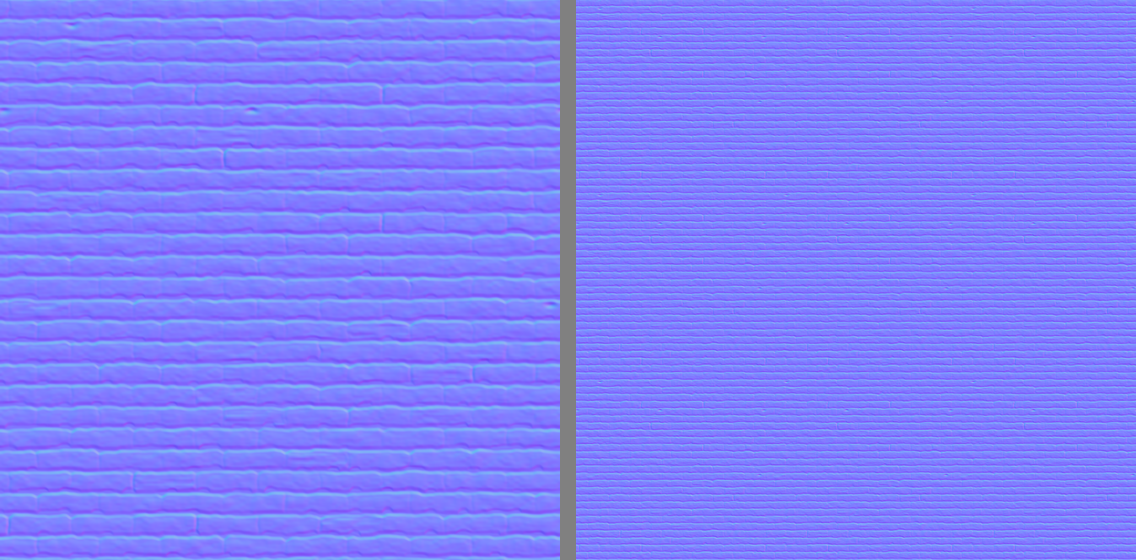
Left, the tile; right, the same tile 3 across and 3 down.
Reproduce this texture map procedurally as a Shadertoy shader.

```glsl
// Tileable tangent-space normal map of a worn brick wall: 26 courses of 9 bricks.

const vec2 BRICKS = vec2(9.0, 26.0);
const float ASPECT = BRICKS.y / BRICKS.x; // brick length in course heights

float hash(vec2 p) {
    vec3 q = fract(vec3(p.xyx) * 0.1031);
    q += dot(q, q.yzx + 33.33);
    return fract((q.x + q.y) * q.z);
}

// Value noise in 0..1; the whole-number frequency makes it wrap with the wall.
float noise(vec2 p, vec2 freq, float seed) {
    vec2 period = BRICKS.y * freq;
    p *= freq;
    vec2 i = floor(p), f = p - i;
    f = f * f * f * (f * (f * 6.0 - 15.0) + 10.0);
    vec2 a = mod(i, period) + seed, b = mod(i + 1.0, period) + seed;
    return mix(mix(hash(a), hash(vec2(b.x, a.y)), f.x),
               mix(hash(vec2(a.x, b.y)), hash(b), f.x), f.y);
}

// Rise of one course from bed joint to bed joint, zero at t = 0 and t = 1.
float courseProfile(float t, float ragged, float notch) {
    float lower = 0.03 * (1.0 - smoothstep(ragged, ragged + 0.2, t));
    float upper = 0.045 * smoothstep(0.82 - notch, 1.0 - notch, t)
                + 0.02 * smoothstep(0.5, 1.0, t);
    return 0.069375 - lower - upper - 0.07 * (t - 0.75) * (t - 0.75);
}

// Surface height; p is measured in course heights.
float wallHeight(vec2 p) {
    // Uneven bed joints
    float wobble = 0.1 * (noise(p, vec2(1), 3.0) - 0.5)
                 + 0.06 * (noise(p, vec2(3, 1), 17.0) - 0.5);
    float y = p.y - 0.14 + wobble;
    float row = mod(floor(y), BRICKS.y), t = fract(y);

    // Staggered bricks and their slightly crooked head joints
    float x = p.x / ASPECT - mix(0.59, 0.14, mod(row, 2.0));
    x += 0.035 * (noise(p, vec2(1, 3), 29.0) - 0.5);
    float nearest = floor(x + 0.5);
    float dx = (x - nearest) * ASPECT;
    vec2 jointId = vec2(mod(nearest, BRICKS.x), row);
    vec2 brickId = vec2(mod(floor(x), BRICKS.x), row);

    // Rounded corners and ragged lower edges
    float notch = 0.11 * hash(jointId + 41.0) * exp(-dx * dx / 0.03);
    float ragged = 0.13 * smoothstep(0.45, 1.0, noise(p, vec2(2, 1), 53.0));
    float h = courseProfile(t, ragged, notch);
    h *= 0.75 + 0.45 * noise(p, vec2(1), 67.0);

    // Faint head joints, a few of them open
    float depth = mix(0.04, 0.22, hash(jointId + 71.0));
    depth += 0.35 * step(0.95, hash(jointId + 83.0));
    h *= 1.0 - depth * exp(-dx * dx / 0.007);

    // Fine grain, plus layered flaking on a few bricks
    float body = smoothstep(0.0, 0.25, t) * smoothstep(1.0, 0.75, t);
    float inside = body * smoothstep(0.0, 0.2, abs(dx));
    h += 0.02 * (noise(p, vec2(2, 3), 97.0) - 0.5) * body;
    h += 0.009 * (noise(p, vec2(4, 6), 109.0) - 0.5) * body;
    float flaky = step(0.93, hash(brickId + 127.0));
    h += 0.03 * flaky * inside * (noise(p, vec2(1, 5), 131.0) - 0.5);

    // Rare chips
    vec2 chip = vec2((fract(x) - mix(0.25, 0.75, hash(brickId + 149.0))) * ASPECT, t - 0.7);
    float chipped = step(0.975, hash(brickId + 163.0));
    h -= 0.07 * chipped * inside * exp(-dot(chip * chip, vec2(14, 60)));
    return h;
}

void mainImage(out vec4 fragColor, in vec2 fragCoord) {
    vec2 p = fragCoord / iResolution.xy * BRICKS.y;
    vec2 e = vec2(0.045, 0.0); // wide difference step softens the edges
    vec2 slope = vec2(wallHeight(p + e.xy) - wallHeight(p - e.xy),
                      wallHeight(p + e.yx) - wallHeight(p - e.yx)) / (2.0 * e.x);
    vec3 normal = normalize(vec3(-slope, 1.0));
    fragColor = vec4(0.5 + 0.5 * normal, 1.0);
}
```
